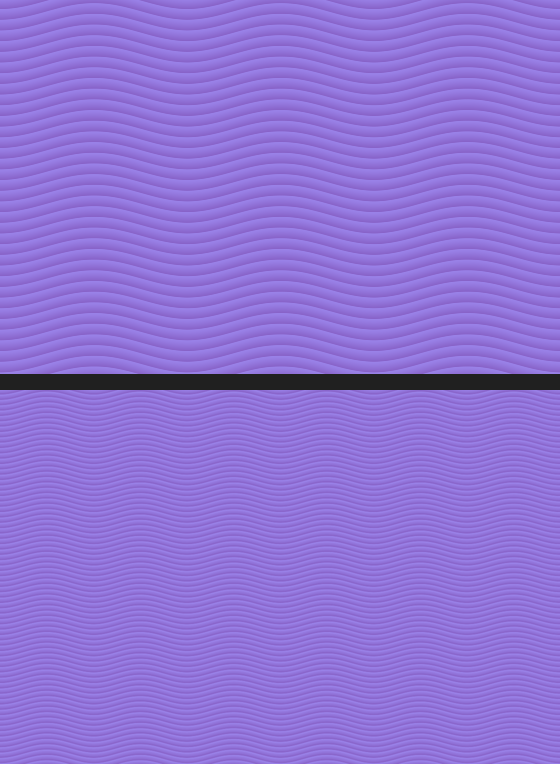
Top, the tile; bottom, the same tile 2 across and 2 down.
Reproduce this pattern procedurally as a Shadertoy shader.

```glsl
const float TAU = 6.28318531;
const float WAVES_ACROSS = 3.0;
const float BANDS_DOWN = 35.0;
const float WAVE_HEIGHT = 0.776;   // crest height above the mid line, in bands
const float CREST_X = 0.168;       // first crest, in canvas widths
const float BAND_OFFSET = 0.166;   // vertical shift, in bands
const float SHADE_CURVE = 1.2;     // above 1 keeps the upper part of a band light
const vec3 LIGHT_VIOLET = vec3(0.600, 0.507, 0.908);
const vec3 DARK_VIOLET = vec3(0.525, 0.373, 0.770);

// Distance down the canvas in bands, bent by the wave
float bandCoordinate(vec2 uv) {
    float wave = WAVE_HEIGHT * cos(TAU * WAVES_ACROSS * (uv.x - CREST_X));
    return (1.0 - uv.y) * BANDS_DOWN + wave - BAND_OFFSET;
}

// 0 at the lit top of a band, 1 at its shadowed foot, with a smooth step back
float bandShade(float band) {
    float edgeWidth = min(fwidth(band), 0.5);
    float depth = fract(band + 0.5 * edgeWidth);
    float nextBand = smoothstep(1.0 - edgeWidth, 1.0, depth);
    return pow(depth, SHADE_CURVE) * (1.0 - nextBand);
}

void mainImage(out vec4 fragColor, in vec2 fragCoord) {
    vec2 uv = fragCoord / iResolution.xy;
    float shade = bandShade(bandCoordinate(uv));
    fragColor = vec4(mix(LIGHT_VIOLET, DARK_VIOLET, shade), 1.0);
}
```
